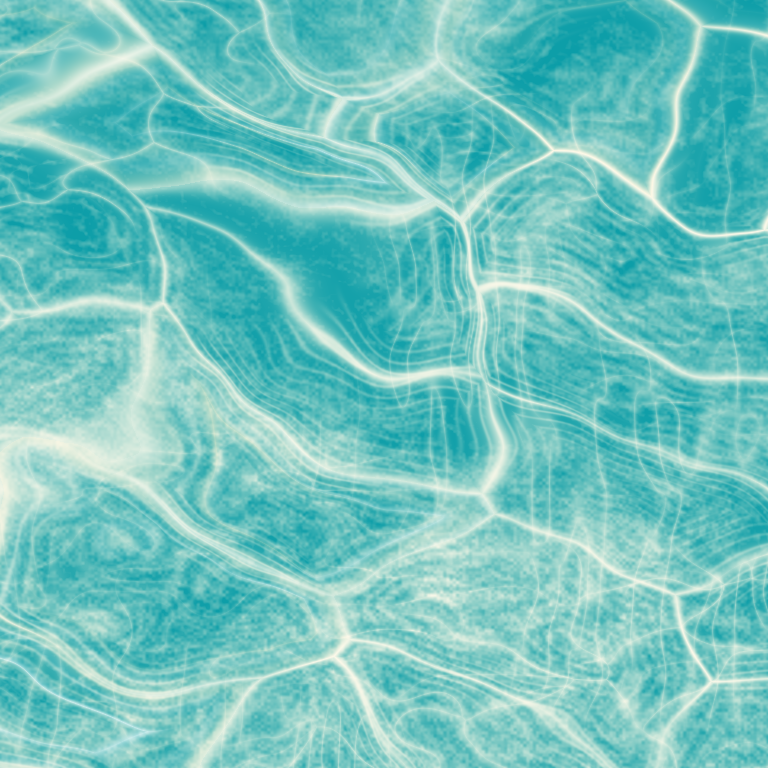
Write a Shadertoy shader that draws this texture.

```glsl
// Sunlit turquoise pool water with a drifting web of bright caustic lines.

float hash(vec2 p) {
    return fract(sin(dot(p, vec2(127.1, 311.7))) * 43758.5453);
}

vec2 hash2(vec2 p) {
    return vec2(hash(p), hash(p + 57.3));
}

float noise(vec2 p) {
    vec2 i = floor(p), f = fract(p);
    f = f * f * (3.0 - 2.0 * f);
    return mix(mix(hash(i), hash(i + vec2(1, 0)), f.x),
               mix(hash(i + vec2(0, 1)), hash(i + vec2(1, 1)), f.x), f.y);
}

float fbm(vec2 p) {
    float sum = 0.0, amp = 0.5;
    for (int i = 0; i < 5; i++) {
        sum += amp * noise(p);
        p = mat2(1.6, 1.2, -1.2, 1.6) * p + 7.7;
        amp *= 0.5;
    }
    return sum / 0.97;
}

// Smooth displacement without small octaves, so that bends stay round
vec2 warp(vec2 p) {
    return vec2(noise(p), noise(p + 31.4)) - 0.5;
}

// Voronoi web: x is the distance to the nearest border, y a random value per cell
vec2 web(vec2 p) {
    vec2 base = floor(p), nearCell = base, nearOffset = vec2(0);
    float best = 9.0;
    for (int y = -1; y <= 1; y++)
    for (int x = -1; x <= 1; x++) {
        vec2 cell = base + vec2(x, y);
        vec2 offset = cell + 0.08 + 0.84 * hash2(cell) - p;
        float d = dot(offset, offset);
        if (d < best) { best = d; nearCell = cell; nearOffset = offset; }
    }
    float border = 9.0;
    for (int y = -2; y <= 2; y++)
    for (int x = -2; x <= 2; x++) {
        vec2 cell = nearCell + vec2(x, y);
        vec2 offset = cell + 0.08 + 0.84 * hash2(cell) - p;
        vec2 gap = offset - nearOffset;
        if (dot(gap, gap) > 1e-4)
            border = min(border, dot(0.5 * (nearOffset + offset), normalize(gap)));
    }
    return vec2(max(border, 0.0), hash(nearCell + 3.1));
}

// Thin bright crests where the noise crosses its middle value
float crest(vec2 p, float sharpness) {
    return pow(1.0 - abs(2.0 * noise(p) - 1.0), sharpness);
}

void mainImage(out vec4 fragColor, in vec2 fragCoord) {
    vec2 uv = fragCoord / iResolution.xy;

    // Waves run from the upper left to the lower right
    vec2 flow = vec2(dot(uv, vec2(0.91, -0.41)), dot(uv, vec2(0.41, 0.91)));
    vec2 swell = warp(uv * vec2(4.0, 5.0) + 2.0);
    vec2 chop = warp(uv * vec2(13, 17) + 9.0);
    vec2 q = flow * vec2(2.7, 5.6) + 0.75 * swell + 0.14 * chop + 4.0;

    // Main web: filaments, split strands and the milky veil between them
    vec2 cell = web(q);
    float d = cell.x;
    float width = mix(0.02, 0.065, smoothstep(0.25, 0.85, noise(q * 1.3 + 5.0)));
    float filament = exp(-pow(d / width, 1.5)) * mix(0.5, 1.0, noise(q * 1.6 + 20.0));
    float split = 0.04 + 0.26 * noise(q * 1.2 + 12.0);
    float side = smoothstep(0.35, 0.9, cell.y);
    float strand = exp(-abs(d - split) / 0.02) * side * 0.8 * noise(q * 2.0 + 8.0);
    float veil = smoothstep(split + 0.03, 0.0, d) * side * 0.2;
    float glow = 0.13 * exp(-d / 0.2);

    // Bundles of fine folds that follow the main lines
    float foldArea = smoothstep(0.4, 0.7, noise(uv * 6.0 + 33.0)) * exp(-d / 0.22);
    float folds = pow(0.5 + 0.5 * sin(d * 85.0 + 10.0 * noise(uv * 9.0)), 4.0) * foldArea * 0.5;

    // Fainter, finer web that shows only in patches
    vec2 fineCell = web(q * 1.6 + 0.4 * chop + 17.0);
    float patches = smoothstep(0.42, 0.75, noise(uv * 5.0 + 40.0));
    float fineWeb = exp(-fineCell.x / 0.04) * patches * 0.55;

    // Upright wavering threads, mostly towards the lower right
    vec2 bend = uv + 0.06 * swell + 0.025 * chop;
    float threadArea = smoothstep(0.5, 0.8, noise(uv * 5.0 + 60.0) + 0.35 * (uv.x - uv.y));
    float threads = crest(bend * vec2(42, 9), 6.0) * threadArea * 0.42;

    // Body of the water: soft clouds, streaks, ripples and sparkle
    float body = 0.26 + 0.9 * (fbm(uv * vec2(4, 6) + 1.2 * swell + 70.0) - 0.5);
    body += 0.10 * (0.5 - uv.y) - 0.06 * (uv.x - 0.5);
    float rippleArea = smoothstep(0.25, 0.7, noise(uv * 6.0 + 80.0));
    body += 0.07 * rippleArea * sin(d * 75.0 + 12.0 * noise(uv * 8.0));
    body += 0.3 * (fbm(flow * vec2(12, 50) + 4.0 * swell + 2.0 * chop) - 0.5);
    body += 0.24 * (crest(bend * vec2(16, 42) + 1.5 * chop, 3.0) - 0.25) * rippleArea;
    body += 0.2 * (noise(flow * vec2(65, 150) + 5.0 * chop) - 0.5);
    body += 0.24 * (noise(uv * 240.0) - 0.5) * (1.2 - 0.6 * uv.y);
    body = clamp(body, 0.03, 1.0);

    // Screen the light over the body
    float dark = (1.0 - body) * (1.0 - filament) * (1.0 - strand) * (1.0 - veil);
    dark *= (1.0 - glow) * (1.0 - folds) * (1.0 - fineWeb) * (1.0 - threads);
    float tone = 1.0 - dark;

    vec3 color = mix(vec3(0.0, 0.6, 0.65), vec3(1.0, 0.98, 0.92), tone);
    color.b -= 0.07 * tone * (1.0 - tone);

    // Slight warm and cool fringes beside the light
    color += vec3(0.08, 0.0, -0.08) * sin(d * 40.0 + 6.0 * swell.x) * (veil + strand);
    fragColor = vec4(clamp(color, 0.0, 1.0), 1.0);
}
```
